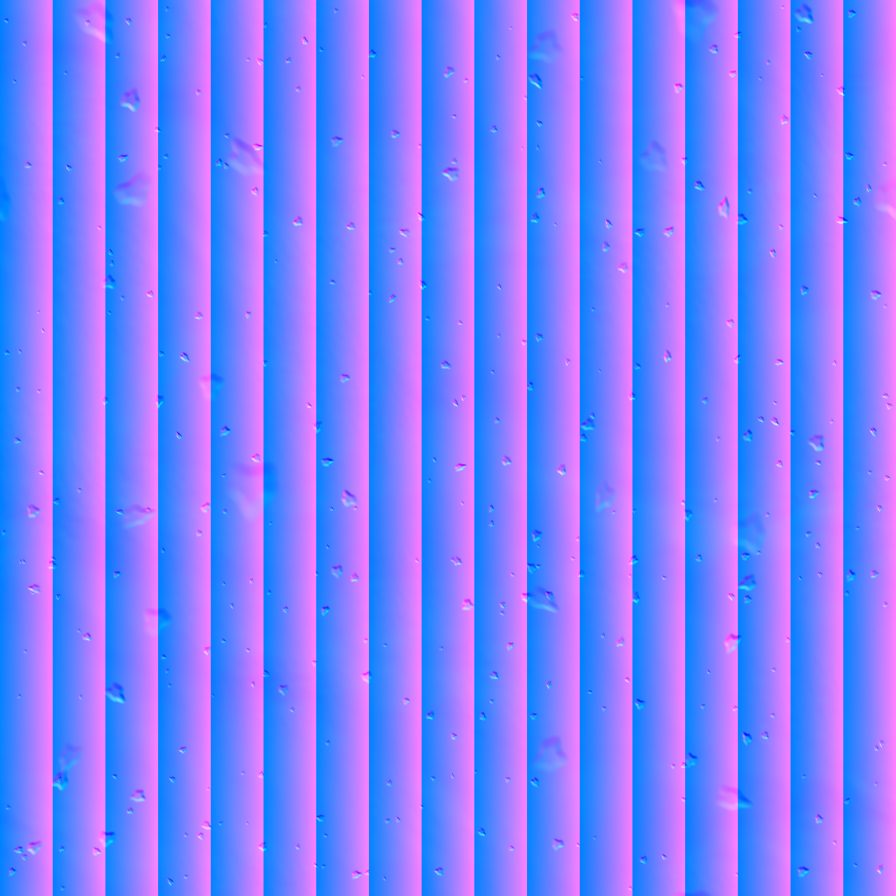
A Shadertoy shader for this texture map:

```glsl
// Tiling normal map of upright curved slats with chips, shallow dents and soft wear.
#define COLUMNS 17.0       // slats across
#define RAMP_SAG 0.08      // bend of the slope across one slat
#define CHIP_DEPTH 0.26    // small sharp chips
#define DENT_DEPTH 0.20    // medium dents
#define PATCH_DEPTH 0.075  // wide shallow patches
#define WEAR_HEIGHT 0.0055 // soft undulation
#define GRAIN_HEIGHT 0.00013
#define SAMPLE_STEP 0.001  // spacing of the height samples

vec2 hash2(vec2 p) {
    vec3 q = fract(vec3(p.xyx) * vec3(0.1031, 0.1030, 0.0973));
    q += dot(q, q.yzx + 33.33);
    return fract((q.xx + q.yz) * q.zy);
}

// Value noise that wraps after a whole number of cells.
float wrapNoise(vec2 p, vec2 period, float seed) {
    vec2 g = p * period;
    vec2 cell = floor(g);
    vec2 f = g - cell;
    f = f * f * f * (f * (f * 6.0 - 15.0) + 10.0);
    vec2 lo = mod(cell, period) + seed;
    vec2 hi = mod(cell + 1.0, period) + seed;
    float bottom = mix(hash2(lo).x, hash2(vec2(hi.x, lo.y)).x, f.x);
    float top = mix(hash2(vec2(lo.x, hi.y)).x, hash2(hi).x, f.x);
    return mix(bottom, top, f.y);
}

// At most one irregular, tilted hollow per cell, kept inside its cell.
float hollows(vec2 p, float cells, vec2 radii, float density, float seed) {
    vec2 g = p * cells;
    vec2 cell = floor(g);
    vec2 id = mod(cell, cells) + seed;
    vec2 place = hash2(id);
    vec2 form = hash2(id + 71.0);
    vec2 chance = hash2(id + 139.0);
    if (chance.x > density) return 0.0;

    float radius = mix(radii.x, radii.y, form.x * form.x);
    vec2 q = g - cell - mix(vec2(1.5 * radius), vec2(1.0 - 1.5 * radius), place);
    float turn = 6.2832 * form.y;
    q = mat2(cos(turn), sin(turn), -sin(turn), cos(turn)) * q / radius;
    q.x *= 1.0 + 0.7 * chance.y;
    float angle = atan(q.y, q.x + 1e-5);
    float d = length(q) * (1.0 + 0.14 * sin(3.0 * angle + 40.0 * place.x)
                               + 0.09 * sin(5.0 * angle + 40.0 * place.y));
    float bowl = 1.0 - smoothstep(0.35, 1.0, d);
    return -bowl * (1.0 + 0.6 * q.y) * radius / cells;
}

// Soft wear: warped octaves, with fine grain in worn areas.
float wear(vec2 p) {
    vec2 warp = vec2(wrapNoise(p, vec2(6.0), 11.0), wrapNoise(p, vec2(6.0), 53.0));
    vec2 w = p + 0.09 * (warp - 0.5);
    float sum = 0.0;
    float gain = 1.0;
    vec2 period = vec2(7.0, 6.0);
    for (int i = 0; i < 4; i++) {
        sum += gain * wrapNoise(w, period, 200.0 + 37.0 * float(i));
        gain *= 0.33;
        period *= 2.0;
    }
    float worn = smoothstep(0.35, 0.75, wrapNoise(p, vec2(9.0), 83.0));
    float grain = wrapNoise(p + 0.02 * warp, vec2(150.0, 110.0), 401.0);
    return WEAR_HEIGHT * sum + GRAIN_HEIGHT * worn * grain;
}

float surfaceHeight(vec2 p) {
    float h = wear(p);
    h += CHIP_DEPTH * hollows(p, 26.0, vec2(0.07, 0.19), 0.32, 307.0);
    h += CHIP_DEPTH * hollows(p + 0.37, 19.0, vec2(0.04, 0.10), 0.35, 521.0);
    h += DENT_DEPTH * hollows(p + 0.21, 13.0, vec2(0.08, 0.17), 0.22, 613.0);
    h += PATCH_DEPTH * hollows(p + 0.13, 6.0, vec2(0.10, 0.23), 0.34, 733.0);
    return h;
}

void mainImage(out vec4 fragColor, in vec2 fragCoord) {
    vec2 p = fragCoord / iResolution.xy;

    // Slope across a slat, smoothed over one pixel at the joint.
    float fromJoint = fract(p.x * COLUMNS + 0.5) - 0.5;
    float pixel = COLUMNS / iResolution.x;
    float ramp = fromJoint + 1.0 - clamp(fromJoint / pixel + 0.5, 0.0, 1.0);
    float slatRed = ramp - RAMP_SAG * ramp * (1.0 - ramp);
    float slatGreen = 0.495 + 0.012 * (1.0 - ramp);

    // Slope of the damage from central differences.
    vec2 e = vec2(SAMPLE_STEP, 0.0);
    vec2 slope = vec2(surfaceHeight(p + e.xy) - surfaceHeight(p - e.xy),
                      surfaceHeight(p + e.yx) - surfaceHeight(p - e.yx)) / (2.0 * SAMPLE_STEP);

    vec2 tilt = vec2(slatRed, slatGreen) - 0.5 * slope;
    fragColor = vec4(clamp(vec3(tilt, 1.0), 0.0, 1.0), 1.0);
}
```
